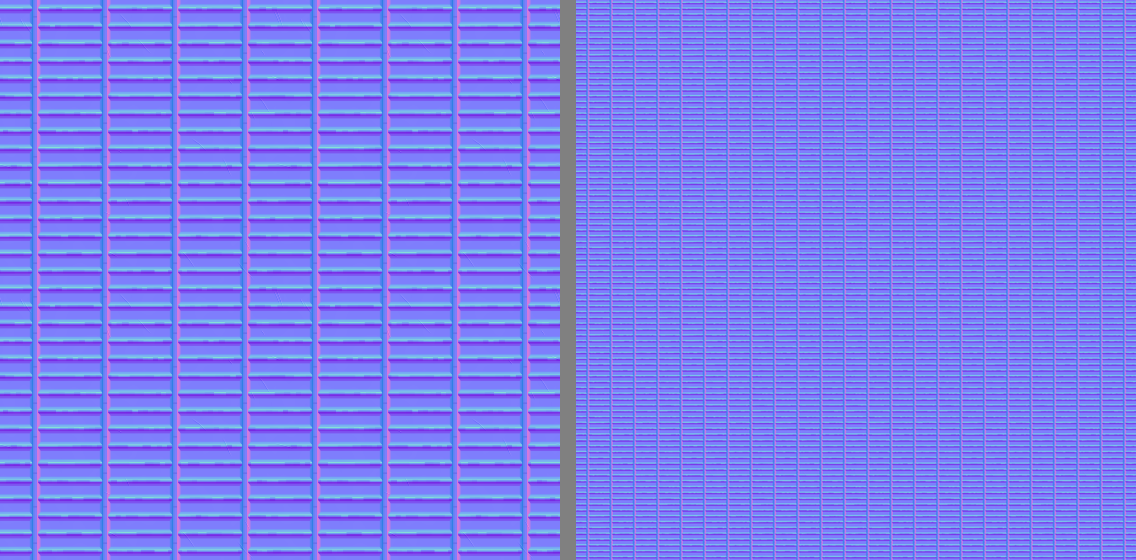
Left: one tile. Right: repeated 3 by 3.
This texture map is drawn by a WebGL 2 fragment shader. Its source:

```glsl
#version 300 es
precision highp float;

uniform vec2 u_resolution;
out vec4 fragColor;

const float TAU = 6.2831853;
const vec3 FLAT = vec3(0.495, 0.495, 0.99);

float hash(vec2 p) {
    return fract(sin(dot(p, vec2(127.1, 311.7))) * 43758.55);
}

float cornerSlope(vec2 cell, vec2 offset, float period) {
    float angle = TAU * hash(mod(cell, period));
    return dot(vec2(cos(angle), sin(angle)), offset);
}

// Gradient noise that wraps after a whole number of cells
float wrapNoise(vec2 p, float period) {
    vec2 i = floor(p), f = fract(p);
    vec2 k = f * f * f * (f * (f * 6.0 - 15.0) + 10.0);
    vec2 e = vec2(1.0, 0.0);
    float low = mix(cornerSlope(i, f, period), cornerSlope(i + e, f - e, period), k.x);
    float high = mix(cornerSlope(i + e.yx, f - e.yx, period),
                     cornerSlope(i + 1.0, f - 1.0, period), k.x);
    return mix(low, high, k.y);
}

// Antialiased step at an edge, w is the size of one pixel
float edge(float at, float x, float w) {
    return clamp((x - at) / w + 0.5, 0.0, 1.0);
}

// Uneven short segments along each rib
float ribChip(vec2 uv, float pixel) {
    float row = mod(floor(uv.y * 32.0), 16.0);
    float u = uv.x * 72.0 + 5.0 * hash(vec2(row, 3.0));
    u += 0.8 * sin(TAU * (uv.x * 8.0 + hash(vec2(row, 7.0))));
    float id = floor(u);
    float before = hash(vec2(mod(id - 1.0, 36.0), row));
    float here = hash(vec2(mod(id, 36.0), row));
    return mix(before, here, smoothstep(0.0, 72.0 * pixel, fract(u))) - 0.5;
}

// Slopes of a horizontal rib, s runs downward from its ridge
vec3 ribColor(float s, float chip, float w) {
    float shift = chip * 0.03;
    vec3 sky = vec3(0.475, 0.69, 0.945);
    vec3 cyan = vec3(0.50, 0.83, 0.87) + vec3(0.04, 0.10, -0.05) * chip;
    vec3 ridge = vec3(0.45, 0.57, 0.96) + vec3(0.0, 0.10, 0.0) * chip;
    vec3 deep = vec3(0.48, 0.18, 0.90) + vec3(0.02, 0.05, 0.01) * chip;
    vec3 col = mix(FLAT, vec3(0.45, 0.58, 0.965), edge(-0.27, s, w));
    col = mix(col, sky, edge(-0.225, s, w));
    col = mix(col, cyan, edge(-0.12 + shift, s, w));
    col = mix(col, ridge, edge(-0.053 + shift, s, w));
    col = mix(col, deep, edge(0.03 + 0.5 * shift, s, w));
    col = mix(col, vec3(0.49, 0.33, 0.94), edge(0.135, s, w));
    return mix(col, FLAT, edge(0.265, s, w));
}

// Embossed hairline scratches, as a tilt of the surface
vec2 scratches(vec2 q) {
    vec2 tilt = vec2(0.0);
    float wobble = 0.008 * wrapNoise(q * 16.0, 16.0);
    for (int i = 0; i < 22; i++) {
        float n = float(i);
        vec2 d = q - vec2(hash(vec2(n, 41.0)), hash(vec2(n, 67.0)));
        d -= round(d);
        float angle = -0.8 + 1.0 * (hash(vec2(n, 19.0)) - 0.5);
        vec2 dir = vec2(cos(angle), sin(angle));
        vec2 side = vec2(-dir.y, dir.x);
        float halfLen = mix(0.01, 0.05, hash(vec2(n, 83.0)));
        float across = (dot(d, side) + wobble) / 0.0019;
        float fade = 1.0 - smoothstep(0.4, 1.0, abs(dot(d, dir)) / halfLen);
        tilt += side * across * exp(-across * across) * fade;
    }
    return tilt;
}

void main() {
    vec2 uv = gl_FragCoord.xy / u_resolution;
    vec2 pixel = 1.0 / u_resolution;
    float wx = 8.0 * pixel.x, wy = 32.0 * pixel.y;
    float s = fract(-32.0 * uv.y) - 0.5;
    float c = fract(8.0 * uv.x) - 0.5;

    // Recessed panels between ribs
    vec3 col = ribColor(s, ribChip(uv, pixel.x), wy);

    // Side slopes, mitred where they meet the ribs
    float reach = 0.014 + 0.034 * smoothstep(0.04, 0.27, abs(s));
    float left = edge(-0.026 - reach, c, wx) * (1.0 - edge(0.0, c, wx));
    float right = edge(0.0, c, wx) * (1.0 - edge(0.03 + reach, c, wx));
    vec3 blue = mix(vec3(0.34, 0.51, 0.95), vec3(0.19, 0.50, 0.89), edge(-0.047, c, wx));
    vec3 pink = mix(vec3(0.87, 0.47, 0.84), vec3(0.74, 0.49, 0.90), edge(0.052, c, wx));
    col = mix(col, blue, left);
    col = mix(col, pink, right);

    // Upright bar with fine joints
    float bar = edge(-0.026, c, wx) * (1.0 - edge(0.03, c, wx));
    float joint = abs(abs(fract(8.0 * uv.y) - 0.5) - 0.26);
    float seam = 1.0 - smoothstep(0.002, 0.006 + 8.0 * pixel.y, joint);
    vec3 face = mix(vec3(0.42, 0.51, 0.96), FLAT, edge(0.0, c, wx));
    col = mix(col, mix(face, vec3(0.38, 0.40, 0.88), 0.6 * seam), bar);

    // Surface wear
    vec2 q = fract(uv * 2.0);
    col.rg += 0.18 * scratches(q);
    col.rg += 0.006 * wrapNoise(q * 16.0, 16.0);

    fragColor = vec4(clamp(col, 0.0, 1.0), 1.0);
}
```
